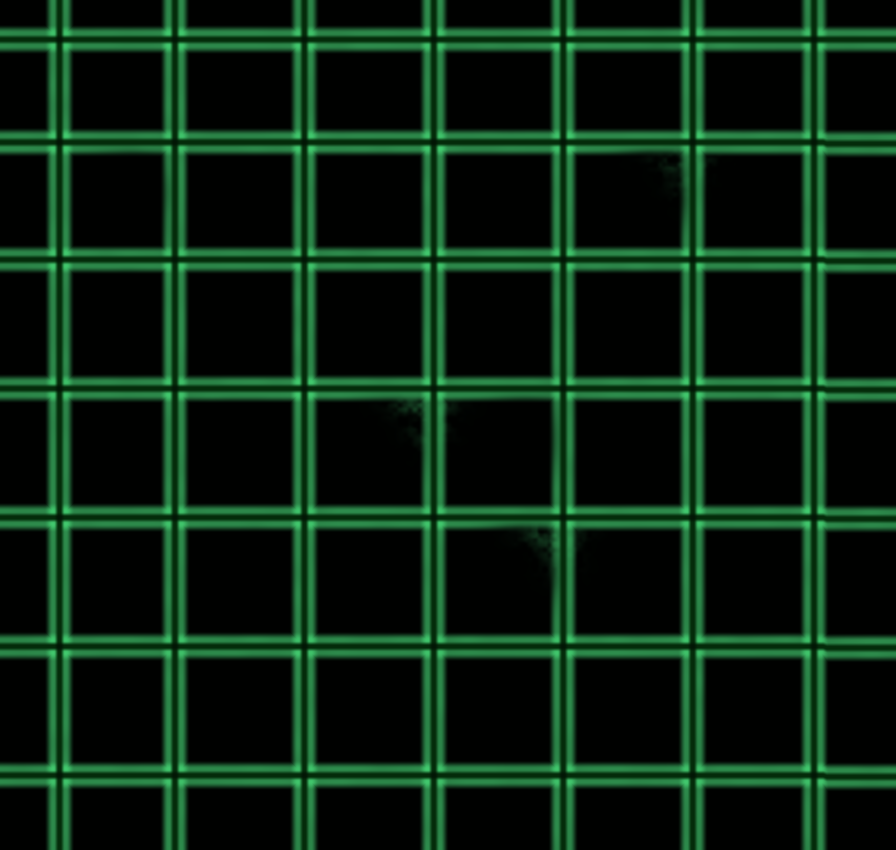
A Shadertoy shader for this pattern:

```glsl
// Lengths are fractions of the canvas height.
const int LINES = 7;
const float COLUMN_START = 0.0535, COLUMN_PITCH = 0.1523;
const float FIRST_COLUMN_INSET = 0.0165, LAST_COLUMN_INSET = 0.0096;
const float ROW_START = 0.0878, ROW_PITCH = 0.1517;
const float TOP_SQUEEZE = 0.0137, SQUEEZE_POWER = 1.7;
const float ROW_JOG = 0.0016;
const vec2 CORE_EDGE = vec2(0.0010, 0.0066);
const vec2 GLOW_EDGE = vec2(0.0080, 0.0178);
const float CORNER_GAIN = 0.45;
const float GRAIN = 0.08;
const vec3 BACKGROUND = vec3(0.0, 0.005, 0.0);
const vec3 CORE_COLOR = vec3(0.015, 0.165, 0.04);
const vec3 GLOW_COLOR = vec3(0.172, 0.525, 0.288);

// Worn crossings: column, row, loss of the rails, strength of the smear.
const int WORN = 5;
const vec4 WORN_CROSSINGS[WORN] = vec4[](
    vec4(5, 5, 0.55, 0.35), vec4(3, 3, 0.25, 0.55), vec4(4, 2, 0.55, 0.50),
    vec4(1, 5, 0.30, 0.0), vec4(4, 3, 0.35, 0.0));

float hash(vec2 p) {
    vec3 q = fract(p.xyx * 0.1031);
    q += dot(q, q.yzx + 33.33);
    return fract((q.x + q.y) * q.z);
}

float noise(vec2 p) {
    vec2 cell = floor(p), f = fract(p);
    f = f * f * (3.0 - 2.0 * f);
    return mix(mix(hash(cell), hash(cell + vec2(1, 0)), f.x),
               mix(hash(cell + vec2(0, 1)), hash(cell + vec2(1, 1)), f.x), f.y);
}

// Even columns, with the outer two drawn inward.
float columnX(float i) {
    float inset = i < 0.5 ? FIRST_COLUMN_INSET : 0.0;
    if (i > float(LINES) - 1.5) inset = -LAST_COLUMN_INSET;
    return COLUMN_START + i * COLUMN_PITCH + inset;
}

// Even rows that crowd together near the top.
float rowY(float j) {
    float crowd = max(j - 4.0, 0.0);
    return ROW_START + j * ROW_PITCH - TOP_SQUEEZE * pow(crowd, SQUEEZE_POWER);
}

// Distance to the nearest column and row.
vec2 gridDistance(vec2 p) {
    float pastLast = smoothstep(0.010, 0.016, p.x - columnX(float(LINES - 1)));
    vec2 d = vec2(1.0);
    for (int k = 0; k < LINES; k++) {
        float i = float(k);
        float jog = ROW_JOG * pastLast * step(0.5, hash(vec2(i, 7.0)));
        d = min(d, abs(p - vec2(columnX(i), rowY(i) - jog)));
    }
    return d;
}

float blob(vec2 q, vec2 center, vec2 radius) {
    vec2 r = (q - center) / radius;
    return exp(-dot(r, r));
}

// x: loss on columns, y: loss on rows, z: added smear.
vec3 wear(vec2 p) {
    vec3 total = vec3(0.0);
    float cloud = noise(p * 75.0) * 0.6 + noise(p * 170.0) * 0.4;
    cloud = smoothstep(0.25, 0.85, cloud);
    for (int k = 0; k < WORN; k++) {
        vec4 worn = WORN_CROSSINGS[k];
        vec2 q = p - vec2(columnX(worn.x), rowY(worn.y));
        float columnLoss = blob(q, vec2(-0.014, -0.060), vec2(0.010, 0.042));
        float rowLoss = blob(q, vec2(-0.045, -0.015), vec2(0.042, 0.008));
        float smear = blob(q, vec2(-0.014, -0.022), vec2(0.032, 0.012))
                    + 0.6 * blob(q, vec2(-0.006, -0.046), vec2(0.022, 0.022));
        total += vec3(columnLoss * worn.z, rowLoss * worn.z, smear * cloud * worn.w);
    }
    return total;
}

void mainImage(out vec4 fragColor, in vec2 fragCoord) {
    vec2 p = fragCoord / iResolution.y;
    vec2 d = gridDistance(p);
    vec3 worn = wear(p);

    // Soft glow around each line, brighter where two lines cross.
    vec2 glow = 1.0 - smoothstep(GLOW_EDGE.x, GLOW_EDGE.y, d);
    vec2 rails = glow * (1.0 - clamp(worn.xy, 0.0, 1.0));
    float light = max(rails.x, rails.y) + CORNER_GAIN * min(rails.x, rails.y);
    light *= 1.0 + GRAIN * (noise(p * 40.0) - 0.5);
    light += worn.z * (1.0 - 0.7 * min(light, 1.0));

    // Dark core that splits every line into two rails.
    vec2 outside = smoothstep(CORE_EDGE.x, CORE_EDGE.y, d);
    vec2 inside = 1.0 - outside;
    vec3 core = CORE_COLOR * (1.0 - 0.5 * inside.x * inside.y);
    vec3 color = mix(core, GLOW_COLOR * light, outside.x * outside.y);
    fragColor = vec4(BACKGROUND + color, 1.0);
}
```
